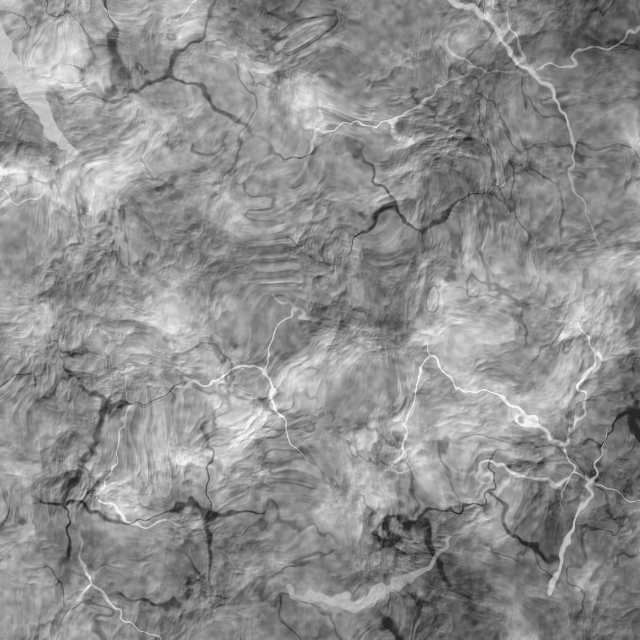
This texture map is drawn by a WebGL 2 fragment shader. Its source:

```glsl
#version 300 es
precision highp float;

uniform vec2 u_resolution;
out vec4 outColor;

const float BASE_TONE = 0.545;
const float SIDE_TILT = 0.11;       // left is paler than right
const float WARP_AMOUNT = 0.15;
const float BROAD_GAIN = 0.26;
const float PATCH_GAIN = 0.42;
const float RELIEF_SCALE = 19.0;
const float RELIEF_GAIN = 1.1;
const float RELIEF_STEP = 0.003;
const float GRAIN_GAIN = 0.22;
const float CREASE_DEPTH = 0.13;
const float CRACK_DEPTH = 0.24;
const float CRACK_SCALE = 5.5;
const float VEIN_GAIN = 0.24;
const float VEIN_SCALE = 4.6;
const float RIVER_TONE = 0.8;
const vec2 LIGHT_DIR = vec2(-0.6, 0.8);
const mat2 OCTAVE_TURN = mat2(1.6, 1.2, -1.2, 1.6);

float hash(vec2 p) {
  return fract(sin(dot(p, vec2(127.1, 311.7))) * 43758.5453);
}

vec2 hash2(vec2 p) {
  return vec2(hash(p), hash(p + 57.3));
}

float noise(vec2 p) {
  vec2 cell = floor(p), f = fract(p);
  f = f * f * (3.0 - 2.0 * f);
  float low = mix(hash(cell), hash(cell + vec2(1, 0)), f.x);
  float high = mix(hash(cell + vec2(0, 1)), hash(cell + vec2(1, 1)), f.x);
  return mix(low, high, f.y);
}

float fbm(vec2 p, int octaves) {
  float sum = 0.0, total = 0.0, gain = 0.5;
  for (int i = 0; i < octaves; i++) {
    sum += gain * noise(p);
    total += gain;
    p = OCTAVE_TURN * p + 17.0;
    gain *= 0.5;
  }
  return sum / total;
}

vec2 fbm2(vec2 p, int octaves) {
  return vec2(fbm(p, octaves), fbm(p + 41.7, octaves)) - 0.5;
}

// Sharp-crested height of the wrinkled surface
float ridges(vec2 p) {
  float sum = 0.0, gain = 0.5;
  for (int i = 0; i < 4; i++) {
    sum += gain * (1.0 - abs(2.0 * noise(p) - 1.0));
    p = OCTAVE_TURN * p + 9.0;
    gain *= 0.5;
  }
  return sum;
}

vec2 warp(vec2 p) {
  return p + WARP_AMOUNT * fbm2(p * 6.0, 3);
}

// Gap between the two nearest cell seeds: zero along branching borders
float cellBorder(vec2 p) {
  vec2 cell = floor(p);
  float nearest = 9.0, second = 9.0;
  for (int y = -1; y <= 1; y++) {
    for (int x = -1; x <= 1; x++) {
      vec2 id = cell + vec2(x, y);
      float d = length(id + hash2(id) - p);
      second = min(second, max(nearest, d));
      nearest = min(nearest, d);
    }
  }
  return second - nearest;
}

// Soft line where a value crosses zero
float line(float value, float width) {
  return 1.0 - smoothstep(0.2 * width, width, abs(value));
}

// Tapered stream from a to b
float river(vec2 p, vec2 a, vec2 b, float widthA, float widthB) {
  vec2 ab = b - a;
  float t = clamp(dot(p - a, ab) / dot(ab, ab), 0.0, 1.0);
  float edge = length(p - a - t * ab) - mix(widthA, widthB, t);
  return 1.0 - smoothstep(-0.002, 0.003, edge);
}

void main() {
  vec2 p = gl_FragCoord.xy / u_resolution.y;
  vec2 q = warp(p);
  vec2 jagged = p + 0.08 * fbm2(p * 11.0, 4) + 0.025 * fbm2(p * 45.0, 2);

  // Broad tone and mottled patches
  float tone = BASE_TONE + SIDE_TILT * (0.5 - p.x);
  tone += BROAD_GAIN * (fbm(p * 3.0 + 5.0, 4) - 0.5);
  float mottle = fbm(q * 10.0 + 3.0, 5);
  tone += PATCH_GAIN * (mottle - 0.5);
  tone += 0.1 * smoothstep(0.56, 0.74, mottle);
  float shadow = smoothstep(0.5, 0.68, fbm(q * 5.0 + 23.0, 5));
  tone -= 0.07 * shadow;

  // Side-lit wrinkles and fine grain
  vec2 shifted = warp(p + RELIEF_STEP * LIGHT_DIR);
  float lit = ridges(q * RELIEF_SCALE) - ridges(shifted * RELIEF_SCALE);
  tone += RELIEF_GAIN * lit * mix(0.5, 1.4, noise(p * 8.0 + 31.0));
  tone += GRAIN_GAIN * (fbm(p * 85.0, 2) - 0.5);

  // Thin creases and short broken cracks
  float creaseMask = smoothstep(0.4, 0.65, noise(q * 13.0 + 71.0));
  tone -= CREASE_DEPTH * creaseMask * line(fbm(q * 17.0 + 13.0, 4) - 0.5, 0.04);
  float crackMask = smoothstep(0.52, 0.72, fbm(p * 6.0 + 83.0, 2));
  float crackWidth = mix(0.02, 0.09, noise(p * 22.0 + 37.0));
  tone -= CRACK_DEPTH * crackMask * line(cellBorder(jagged * CRACK_SCALE + 29.0), crackWidth);

  // Pale hairline veins, mostly on the right
  float veinMask = smoothstep(0.46, 0.66, fbm(p * 5.0 + 19.0, 2) + 0.22 * (p.x - 0.5));
  float veinWidth = mix(0.014, 0.045, noise(p * 14.0 + 47.0));
  tone += VEIN_GAIN * veinMask * line(cellBorder(jagged * VEIN_SCALE), veinWidth);

  // Wide pale streams
  float stream = river(jagged, vec2(-0.02, 0.96), vec2(0.1, 0.75), 0.026, 0.012);
  stream = max(stream, 0.4 * river(jagged, vec2(0.1, 0.75), vec2(0.31, 0.47), 0.01, 0.002));
  stream = max(stream, river(jagged, vec2(0.72, 1.01), vec2(0.9, 0.81), 0.005, 0.002));
  stream = max(stream, 0.8 * river(jagged, vec2(0.9, 0.81), vec2(0.94, 0.62), 0.002, 0.0));
  stream = max(stream, river(jagged, vec2(0.93, 0.34), vec2(0.86, 0.07), 0.0, 0.006));
  stream = max(stream, 0.7 * river(jagged, vec2(0.45, 0.09), vec2(0.57, 0.05), 0.003, 0.011));
  stream = max(stream, 0.6 * river(jagged, vec2(0.57, 0.05), vec2(0.69, 0.15), 0.011, 0.003));
  tone = mix(tone, RIVER_TONE + 0.6 * lit, 0.85 * stream);

  outColor = vec4(vec3(clamp(tone, 0.16, 0.95)), 1.0);
}
```
